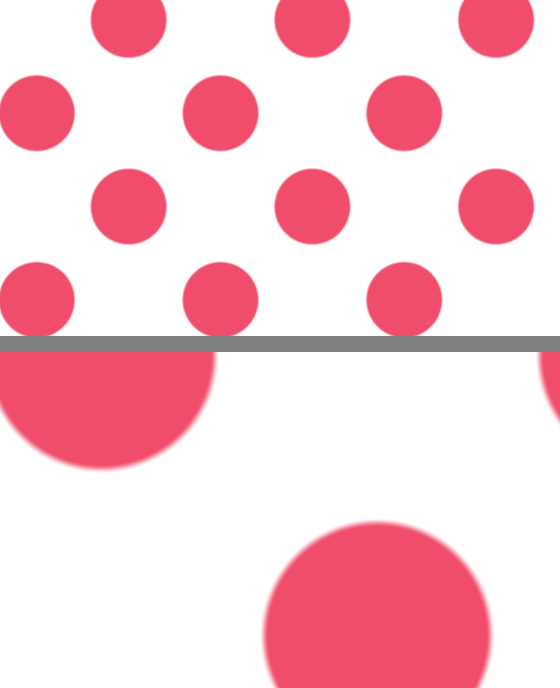
Top, the full canvas; bottom, a detail of the centre.
Give the GLSL for this pattern, as a WebGL 1 fragment shader.

```glsl
precision highp float;

uniform vec2 u_resolution;

// Lengths are fractions of the canvas width, measured from the top left.
const vec3 PAPER = vec3(1.0);
const vec3 DOT_COLOR = vec3(0.94, 0.30, 0.42);
const vec2 FIRST_DOT = vec2(0.2298, 0.0355);
const vec2 SPACING = vec2(0.3281, 0.1667);
const float ROW_SHIFT = -0.5;      // odd rows, in column spacings
const float LAST_COLUMN = 2.0;
const float DOT_RADIUS = 0.0675;
const float EDGE_SOFTNESS = 0.0028;

// Signed distance to the nearest dot of the staggered rows.
float dotDistance(vec2 p) {
  vec2 cell = (p - FIRST_DOT) / SPACING;
  float row = floor(cell.y + 0.5);
  float shift = ROW_SHIFT * mod(row, 2.0);
  float column = clamp(floor(cell.x - shift + 0.5), 0.0, LAST_COLUMN);
  vec2 center = FIRST_DOT + SPACING * vec2(column + shift, row);
  return length(p - center) - DOT_RADIUS;
}

void main() {
  vec2 p = vec2(gl_FragCoord.x, u_resolution.y - gl_FragCoord.y) / u_resolution.x;

  // Soft rim, never narrower than a pixel
  float feather = max(EDGE_SOFTNESS, 0.75 / u_resolution.x);
  float coverage = 1.0 - smoothstep(-feather, feather, dotDistance(p));

  gl_FragColor = vec4(mix(PAPER, DOT_COLOR, coverage), 1.0);
}
```
